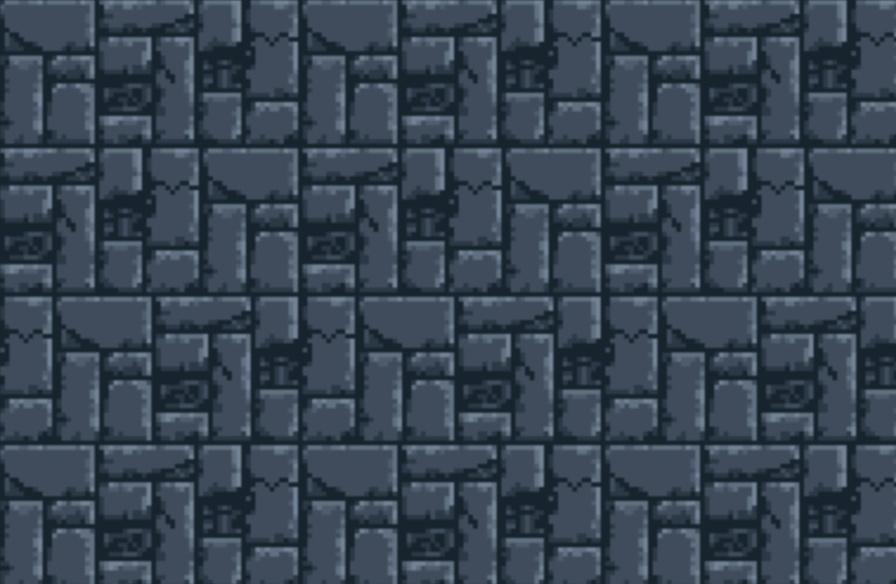
Reproduce this texture procedurally as a Shadertoy shader.

```glsl
// Worn blue-grey stone masonry on a coarse cell grid: a 64 x 32 cell panel is cut
// into stones, repeated along each course and shifted in a cycle of three courses.
// Each cell gets a tone from rim light, shade, cracks and noise, then is blended.

#define REPEATS 2.96       // panels across the canvas
#define COURSES 3.935      // courses down the canvas
#define PANEL vec2(64.0, 32.0)
#define LIGHT_WEAR 1.2     // raggedness of the lit top and right rims
#define SHADE_WEAR 1.8     // raggedness of the shaded left and bottom rims
#define GRAIN 1.6          // strength of the wear noise
#define CRACK_WIDTH 0.62   // half width of cracks, in cells

const vec3 TONES[6] = vec3[6](
    vec3(0.09, 0.14, 0.18),   // mortar
    vec3(0.17, 0.22, 0.27),   // shade
    vec3(0.25, 0.30, 0.36),   // stone
    vec3(0.31, 0.36, 0.43),   // worn stone
    vec3(0.38, 0.44, 0.50),   // lit rim
    vec3(0.45, 0.51, 0.58));  // highlight

const float SHIFTS[3] = float[3](0.0, 43.0, 12.0);

vec2 gradientAt(vec2 p) {
    float angle = 6.2832 * fract(sin(dot(p, vec2(127.1, 311.7))) * 43758.5);
    return vec2(cos(angle), sin(angle));
}

float gradientNoise(vec2 p) {
    vec2 i = floor(p), f = fract(p);
    vec2 u = f * f * (3.0 - 2.0 * f), e = vec2(1.0, 0.0);
    float low = mix(dot(gradientAt(i), f), dot(gradientAt(i + e), f - e), u.x);
    float high = mix(dot(gradientAt(i + e.yx), f - e.yx),
                     dot(gradientAt(i + 1.0), f - 1.0), u.x);
    return mix(low, high, u.y);
}

float wear(vec2 p) {
    return GRAIN * (gradientNoise(p * 0.31) + 0.6 * gradientNoise(p * 0.77 + 9.3));
}

float segmentDistance(vec2 p, vec2 a, vec2 b) {
    vec2 ab = b - a;
    return length(p - a - ab * clamp(dot(p - a, ab) / dot(ab, ab), 0.0, 1.0));
}

float boxDistance(vec2 p, vec2 lo, vec2 hi) {
    vec2 d = max(lo - p, p - hi);
    return max(d.x, d.y);
}

// Narrow a span to the side of the cut that holds v.
void cut(inout vec2 span, float v, float at) {
    if (v < at) span.y = min(span.y, at);
    else span.x = max(span.x, at);
}

// Split the panel into four stacks, then each stack into stones.
void findStone(vec2 p, out vec2 sx, out vec2 sy) {
    sx = vec2(0.0, PANEL.x);
    sy = vec2(0.0, PANEL.y);
    cut(sx, p.x, 21.0); cut(sx, p.x, 42.0); cut(sx, p.x, 52.0);
    if (p.x < 21.0) {
        cut(sy, p.y, 12.0);
        if (p.y > 12.0) cut(sx, p.x, 10.0);
        if (p.y > 12.0 && p.x > 10.0) cut(sy, p.y, 18.0);
    } else if (p.x < 42.0) {
        cut(sy, p.y, 8.0);
        if (p.y > 8.0) cut(sx, p.x, 33.0);
        if (p.y > 8.0 && p.x < 33.0) { cut(sy, p.y, 17.0); cut(sy, p.y, 25.0); }
    } else if (p.x < 52.0) {
        cut(sy, p.y, 12.0); cut(sy, p.y, 20.0);
    } else cut(sy, p.y, 22.0);
}

// Broken areas: negative inside, in cells.
float damage(vec2 p) {
    float slab = max(5.2 + 0.62 * p.x - p.y, boxDistance(p, vec2(0.0), vec2(20.0, 12.0)));
    float lintel = max(2.5 + 0.45 * (41.0 - p.x) - p.y,
                       boxDistance(p, vec2(33.0, 0.0), vec2(42.0, 8.0)));
    float panes = min(boxDistance(p, vec2(21.0, 17.0), vec2(33.0, 25.0)),
                      boxDistance(p, vec2(42.0, 12.0), vec2(52.0, 20.0)));
    float chip = length(p - vec2(51.5, 12.0)) - 2.8;
    return min(min(slab, lintel), min(panes, chip));
}

float cracks(vec2 p) {
    float zigzag = 7.2 + 4.2 * abs(fract((p.x - 52.0) / 5.5) - 0.5);
    float across = p.x > 52.0 ? abs(p.y - zigzag) : 99.0;
    return min(across, segmentDistance(p, vec2(33.0, 13.0), vec2(37.0, 17.5)));
}

vec3 cellColour(vec2 cell) {
    vec2 p = cell + 0.5;
    int course = int(mod(floor(p.y / PANEL.y), 3.0));
    p = mod(p - vec2(SHIFTS[course], 0.0), PANEL);

    vec2 sx, sy;
    findStone(p, sx, sy);
    vec2 near = p - vec2(sx.x, sy.x), far = vec2(sx.y, sy.y) - 1.0 - p;
    if (min(far.x, far.y) < 0.0) return TONES[0];

    // Broken stone: dark outline around loose rubble.
    float broken = damage(p), grain = wear(p + 40.0);
    if (broken < 0.0) {
        float rubble = gradientNoise(p * vec2(0.43, 0.61) + 5.0);
        if (broken > -1.0 || rubble < -0.08) return TONES[0];
        return TONES[rubble > 0.2 ? 2 : 1];
    }
    if (cracks(p) + 0.25 * grain < CRACK_WIDTH) return TONES[0];

    // Ragged rims: shade at left and bottom, light at top and right.
    float shade = min(near.x, far.y) + SHADE_WEAR * grain;
    if (shade < 1.1) return TONES[shade < 0.0 ? 0 : 1];
    float light = min(near.y, far.x) + LIGHT_WEAR * wear(p);
    return TONES[light < 0.25 ? 5 : light < 1.05 ? 4 : light < 1.45 ? 3 : 2];
}

void mainImage(out vec4 fragColor, in vec2 fragCoord) {
    vec2 uv = fragCoord / iResolution.xy;
    vec2 p = vec2(uv.x, 1.0 - uv.y) * vec2(REPEATS, COURSES) * PANEL - 0.5;
    vec2 cell = floor(p), blend = smoothstep(0.08, 0.92, p - cell), e = vec2(1.0, 0.0);
    vec3 top = mix(cellColour(cell), cellColour(cell + e), blend.x);
    vec3 bottom = mix(cellColour(cell + e.yx), cellColour(cell + 1.0), blend.x);
    fragColor = vec4(mix(top, bottom, blend.y), 1.0);
}
```
